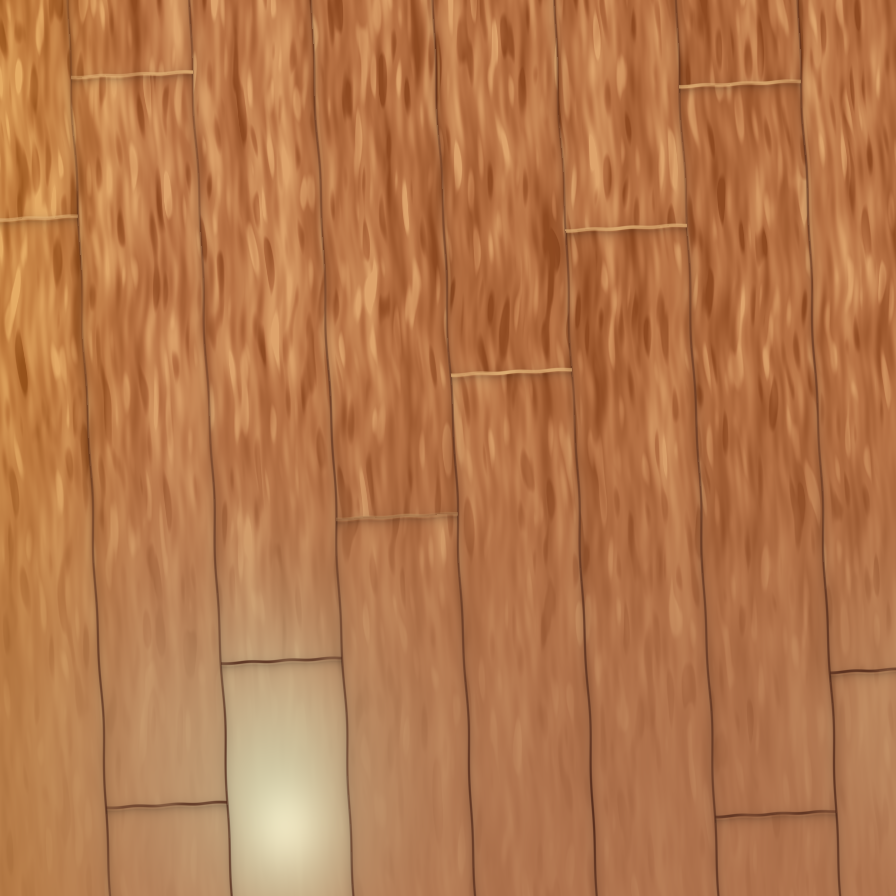
Reproduce this texture procedurally as a Shadertoy shader.

```glsl
// Staggered hardwood floor: slightly slanted planks whose end joints step up
// column by column. Grain is stretched cellular noise, reseeded per plank;
// a window glare and a soft haze wash out the lower left.

// Layout, in canvas heights
const float PLANK_WIDTH  = 0.1358;
const float PLANK_LENGTH = 0.815;
const float JOINT_STEP   = 0.161;   // rise of the joint per column
const float JOINT_START  = 0.1016;
const float JOINT_TILT   = 0.045;
const float FIRST_SEAM   = 0.0755;  // on the top edge
const float SLANT        = 0.048;
const float SEAM_HALF    = 0.0012;
const float JOINT_HALF   = 0.0019;

// Colours
const vec3 WOOD_DARK  = vec3(0.56, 0.29, 0.13);
const vec3 WOOD_MID   = vec3(0.72, 0.445, 0.265);
const vec3 WOOD_LIGHT = vec3(0.87, 0.64, 0.42);
const vec3 WOOD_DULL  = vec3(0.66, 0.45, 0.33);
const vec3 GROOVE     = vec3(0.32, 0.16, 0.10);
const vec3 BEVEL      = vec3(0.87, 0.68, 0.45);
const vec3 HAZE       = vec3(0.77, 0.64, 0.47);
const vec3 GLARE      = vec3(0.82, 0.81, 0.67);

// Grain cells per canvas height, across and along the plank
const vec2 BROAD = vec2(32.0, 3.0);
const vec2 FIBRE = vec2(80.0, 9.0);
const vec2 FINE  = vec2(190.0, 27.0);
const vec2 PORE  = vec2(130.0, 22.0);

vec3 hash(vec2 p) {
    vec3 q = fract(p.xyx * vec3(0.1031, 0.1030, 0.0973));
    q += dot(q, q.yxz + 33.33);
    return fract((q.xxy + q.yzz) * q.zyx);
}

// Cellular noise: one soft signed blob per cell, about -1 to 1
float cells(vec2 p) {
    vec2 base = floor(p);
    float sum = 0.0;
    for (int j = -1; j <= 1; j++)
    for (int i = -1; i <= 1; i++) {
        vec2 cell = base + vec2(i, j);
        vec3 h = hash(cell);
        vec2 d = cell + h.xy - p;
        float w = max(0.0, 1.0 - dot(d, d));
        sum += w * w * (2.0 * h.z - 1.0);
    }
    return sum;
}

float line(float d, float halfWidth, float aa) {
    return 1.0 - smoothstep(halfWidth - aa, halfWidth + aa, abs(d));
}

float spot(vec2 d) { return exp(-dot(d, d)); }

void mainImage(out vec4 fragColor, in vec2 fragCoord) {
    vec2 uv = fragCoord / iResolution.y;
    float aa = 0.8 / iResolution.y;

    // Plank column, row and distances to the seam and joint
    float wobble = 0.0008 * (sin(uv.y * 23.0) + sin(uv.y * 51.0 + 1.0));
    float across = uv.x - FIRST_SEAM - SLANT * (1.0 - uv.y) + wobble;
    float column = floor(across / PLANK_WIDTH);
    float local = across / PLANK_WIDTH - column;
    float along = uv.y - JOINT_START - JOINT_STEP * column
                - JOINT_TILT * (local - 0.5) * PLANK_WIDTH
                + 0.0006 * sin(across * 140.0);
    float row = floor(along / PLANK_LENGTH);
    float seam = (local - step(0.5, local)) * PLANK_WIDTH;
    float joint = along - PLANK_LENGTH * floor(along / PLANK_LENGTH + 0.5);
    vec3 plank = hash(vec2(column, row) + 17.0);

    // Grain, crisper towards the top
    vec2 g = vec2(across, uv.y) + floor(plank.xy * 40.0);
    g.x += 0.0015 * sin(uv.y * 17.0 + plank.z * 6.0) + 0.0008 * sin(uv.y * 43.0);
    float crisp = smoothstep(0.0, 0.75, uv.y);
    float tone = 0.16 * cells(g * BROAD) + 0.23 * cells(g * FIBRE) + 0.17 * cells(g * FINE);
    float fleck = cells(g * PORE + 9.0);
    tone += 0.3 * smoothstep(0.45, 0.95, fleck) - 0.32 * smoothstep(0.4, 0.9, -fleck);
    tone = 0.5 + tone * mix(0.5, 1.15, crisp) + 0.1 * (plank.z - 0.5);
    tone += 0.12 * (0.45 - uv.x) * crisp;
    tone = clamp(tone, 0.0, 1.0);
    vec3 col = mix(WOOD_DARK, WOOD_MID, min(tone * 2.0, 1.0));
    col = mix(col, WOOD_LIGHT, max(tone * 2.0 - 1.0, 0.0));

    // Duller wood below, warm left edge, reflected light
    col = mix(col, WOOD_DULL, 0.55 * (1.0 - smoothstep(0.05, 0.65, uv.y)));
    col += vec3(0.03, 0.03, -0.03) * (1.0 - smoothstep(0.0, 0.2, uv.x));
    col = mix(col, HAZE, 0.55 * spot((uv - vec2(0.27, 0.14)) / vec2(0.19, 0.21)));
    col = mix(col, HAZE, 0.25 * spot((uv - vec2(1.0, 0.2)) / vec2(0.1, 0.16)));
    float gloss = max(0.0, 1.0 - 0.6 * abs(column - 1.0));
    float glare = spot(vec2(across / PLANK_WIDTH - 1.4, (uv.y - 0.1) / 0.16) / vec2(0.75, 1.0));
    col = mix(col, GLARE, 0.88 * gloss * glare);
    col += 0.12 * gloss * spot((uv - vec2(0.32, 0.075)) / vec2(0.04, 0.05));

    // Long seams: broken dark groove, soft shade, bright chips near the top
    float wear = 0.5 + 0.5 * cells(vec2(column + step(0.5, local), uv.y * 9.0) * vec2(3.7, 1.0));
    float depth = mix(0.85, 0.45, crisp) * mix(0.55, 1.1, wear);
    col *= 1.0 - 0.13 * exp(-abs(seam) / 0.005);
    col = mix(col, GROOVE, clamp(depth, 0.0, 0.9) * line(seam, SEAM_HALF, aa));
    float chip = smoothstep(0.5, 0.8, wear) * smoothstep(0.45, 0.9, uv.y);
    col = mix(col, BEVEL, 0.55 * chip * (1.0 - 0.6 * uv.x) * line(seam - 0.003, SEAM_HALF, aa));

    // End joints: dark in the lower part, lit bevels with a shade above it
    float lit = smoothstep(0.3, 0.55, uv.y);
    float nick = 0.8 + 0.3 * cells(vec2(across * 45.0, column * 5.3));
    col *= 1.0 - 0.16 * exp(-abs(joint + 0.004) / 0.005);
    col = mix(col, GROOVE, 0.8 * (1.0 - lit) * nick * line(joint, JOINT_HALF * 0.8, aa));
    col = mix(col, BEVEL, 0.85 * lit * nick * line(joint, JOINT_HALF, aa));

    fragColor = vec4(clamp(col, 0.0, 1.0), 1.0);
}
```
